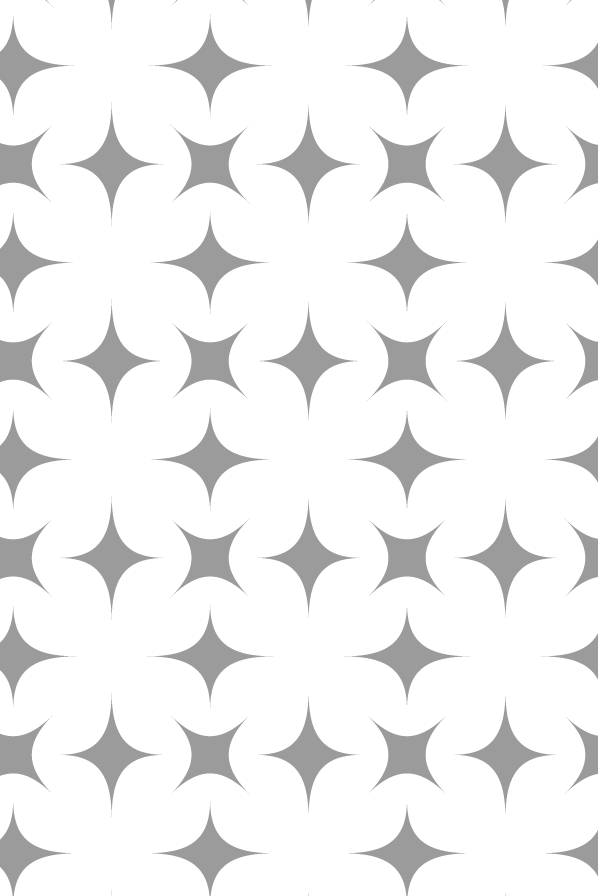
A Shadertoy shader for this pattern:

```glsl
const vec3 PAPER = vec3(1.0);
const vec3 STAR_GREY = vec3(0.608);
const float REPEATS_ACROSS = 3.037;
const vec2 PATTERN_ORIGIN = vec2(0.067, 0.217);
const float CONCAVITY = 0.465;   // superellipse exponent, lower is thinner
const float LONG_ARM = 0.333;
const float SHORT_ARM = 0.278;
const float DIAGONAL_ARM = 0.297;
const int SAMPLES = 4;           // per axis, for smooth edges

// Offset from the nearest lattice point of a unit grid
vec2 nearestOffset(vec2 p, vec2 centre) {
    return fract(p - centre + 0.5) - 0.5;
}

// Turn by 45 degrees
vec2 turnDiagonal(vec2 p) {
    return vec2(p.x + p.y, p.y - p.x) * sqrt(0.5);
}

// 1 inside a four-pointed star with the given arm lengths
float starMask(vec2 p, vec2 arms, float concavity) {
    vec2 q = pow(abs(p) / arms + 1e-6, vec2(concavity));
    return step(q.x + q.y, 1.0);
}

// One wide, one tall and one diagonal star per repeat
float patternMask(vec2 p) {
    vec2 wide = nearestOffset(p, vec2(0.0));
    vec2 tall = nearestOffset(p, vec2(0.5));
    vec2 diagonal = turnDiagonal(nearestOffset(p, vec2(0.0, 0.5)));
    float mask = starMask(wide, vec2(LONG_ARM, SHORT_ARM), CONCAVITY);
    mask = max(mask, starMask(tall, vec2(SHORT_ARM, LONG_ARM), CONCAVITY));
    return max(mask, starMask(diagonal, vec2(DIAGONAL_ARM), CONCAVITY));
}

void mainImage(out vec4 fragColor, in vec2 fragCoord) {
    float scale = REPEATS_ACROSS / iResolution.x;

    // Average sub-pixel samples so the needle tips fade evenly
    float coverage = 0.0;
    for (int j = 0; j < SAMPLES; j++) {
        for (int i = 0; i < SAMPLES; i++) {
            vec2 jitter = (vec2(i, j) + 0.5) / float(SAMPLES) - 0.5;
            coverage += patternMask((fragCoord + jitter) * scale - PATTERN_ORIGIN);
        }
    }
    coverage /= float(SAMPLES * SAMPLES);

    fragColor = vec4(mix(PAPER, STAR_GREY, coverage), 1.0);
}
```
